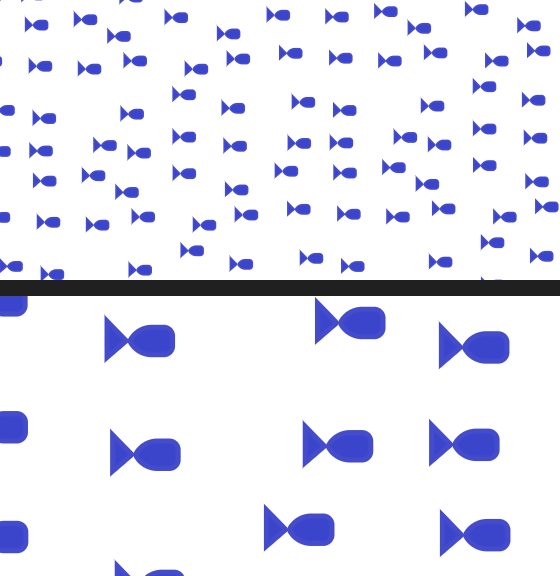
Top: the whole. Bottom: its middle third, enlarged.
A WebGL 1 fragment shader for this pattern:

```glsl
precision highp float;
uniform vec2 u_resolution;

const vec3 PAPER = vec3(1.0);
const vec3 CORE_BLUE = vec3(0.23, 0.27, 0.80);
const vec3 RIM_BLUE = vec3(0.27, 0.30, 0.80);

// Slightly skewed lattice, in canvas heights; the scatter repeats every TILE cells
const vec2 CELL_RIGHT = vec2(0.1788, 0.0048);
const vec2 CELL_UP = vec2(-0.0072, 0.1393);
const vec2 TILE = vec2(6.0, 4.0);
const vec2 EMPTY_CELL = vec2(1.0, 0.0);
const vec2 ORIGIN = vec2(0.0, -0.02);
const vec2 JITTER = vec2(0.25, 0.27);
const float ROW_SHIFT = 0.6;
const float FISH_LENGTH = 0.084;

vec2 hash22(vec2 p) {
  vec3 q = fract(p.xyx * vec3(0.1031, 0.1030, 0.0973));
  q += dot(q, q.yzx + 33.33);
  return fract((q.xx + q.yz) * q.zy);
}

mat2 inverse2(vec2 a, vec2 b) {
  return mat2(b.y, -a.y, -b.x, a.x) / (a.x * b.y - a.y * b.x);
}

float roundedBox(vec2 p, vec2 halfSize, float radius) {
  vec2 d = abs(p) - halfSize + radius;
  return length(max(d, 0.0)) + min(max(d.x, d.y), 0.0) - radius;
}

// Pointed at the rear, flat along the back, blunt at the nose
float bodyDistance(vec2 p) {
  float taper = length(vec2(min(p.x - 0.17, 0.0), abs(p.y) + 0.151)) - 0.381;
  float nose = roundedBox(p - vec2(0.1, 0.0), vec2(0.4, 0.23), 0.16);
  return max(taper, nose);
}

// Triangle with an upright rear edge and a taller upper lobe
float tailDistance(vec2 p) {
  float lobe = p.y > 0.0 ? 0.37 : 0.31;
  float slope = dot(vec2(p.x + 0.14, abs(p.y)), normalize(vec2(lobe, 0.36)));
  return max(slope, -0.5 - p.x);
}

float fishDistance(vec2 p) {
  return min(bodyDistance(p), tailDistance(p));
}

// Distance to the fish of the enclosing cell, in fish lengths
float schoolDistance(vec2 p) {
  vec2 grid = inverse2(CELL_RIGHT, CELL_UP) * (p - ORIGIN);
  float row = mod(floor(grid.y), TILE.y);
  float shift = ROW_SHIFT * hash22(vec2(row, 17.0)).x;
  vec2 cell = floor(grid - vec2(shift, 0.0));
  vec2 id = mod(cell, TILE);
  if (distance(id, EMPTY_CELL) < 0.5) return 1.0;

  vec2 offset = (2.0 * hash22(id + 5.0) - 1.0) * JITTER;
  vec2 seat = cell + 0.5 + offset + vec2(shift, 0.0);
  vec2 center = ORIGIN + mat2(CELL_RIGHT, CELL_UP) * seat;
  return fishDistance((p - center) / FISH_LENGTH);
}

void main() {
  vec2 p = gl_FragCoord.xy / u_resolution.y;
  float d = schoolDistance(p);

  // Edge coverage over one pixel, with a slightly paler rim inside
  float pixel = 1.0 / (FISH_LENGTH * u_resolution.y);
  float cover = clamp(0.5 - d / pixel, 0.0, 1.0);
  vec3 ink = mix(CORE_BLUE, RIM_BLUE, smoothstep(-0.09, -0.05, d));
  gl_FragColor = vec4(mix(PAPER, ink, cover), 1.0);
}
```
